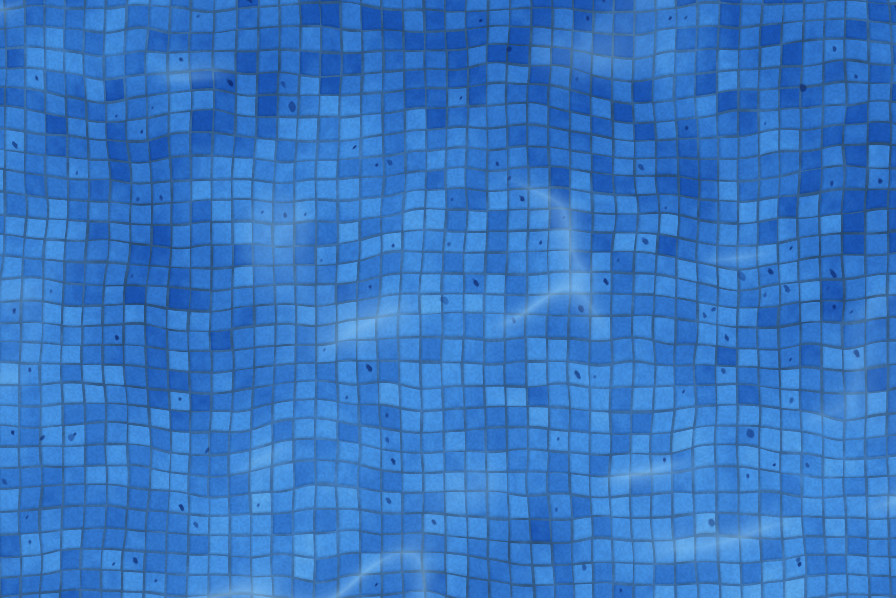
A Shadertoy shader for this texture:

```glsl
// Blue glass mosaic on a pool floor, seen through rippling water.
// A square grid is bent by smooth noise; each cell draws one tile with its own
// tone, offset and specks, then soft light streaks are laid over the whole.

const float ROWS = 28.3;
const vec3 DEEP = vec3(0.10, 0.32, 0.68);
const vec3 MID = vec3(0.19, 0.45, 0.785);
const vec3 LIGHT = vec3(0.265, 0.555, 0.87);
const vec3 PALE = vec3(0.36, 0.65, 0.91);
const vec3 GROUT = vec3(0.235, 0.42, 0.63);
const vec3 SPECK = vec3(0.04, 0.13, 0.38);
const vec3 GLINT = vec3(0.62, 0.83, 0.98);

// Integer hash: four independent values in 0..1 per lattice point and seed
vec4 hash4(vec2 cell, float seed) {
    uvec2 c = uvec2(ivec2(cell) + 4096);
    uvec4 v = uvec4(c, uint(seed), c.x ^ c.y) * 1664525u + 1013904223u;
    v += v.yzxy * v.wxyz;
    v ^= v >> 16u;
    v += v.yzxy * v.wxyz;
    return vec4(v >> 8u) / 16777216.0;
}

float noise(vec2 p, float seed) {
    vec2 i = floor(p), f = fract(p);
    f = f * f * (3.0 - 2.0 * f);
    float low = mix(hash4(i, seed).x, hash4(i + vec2(1, 0), seed).x, f.x);
    float high = mix(hash4(i + vec2(0, 1), seed).x, hash4(i + 1.0, seed).x, f.x);
    return mix(low, high, f.y);
}

float fbm(vec2 p, float seed) {
    float sum = 0.0, gain = 0.55;
    for (int i = 0; i < 3; i++) {
        sum += gain * noise(p, seed + float(i));
        p = p * 2.03 + 7.1;
        gain *= 0.5;
    }
    return sum / 0.9625;
}

float roundBox(vec2 p, vec2 halfSize, float radius) {
    vec2 d = abs(p) - halfSize + radius;
    return length(max(d, 0.0)) + min(max(d.x, d.y), 0.0) - radius;
}

// Refraction: rows sway more than columns
vec2 bend(vec2 p) {
    vec2 slow = vec2(noise(p * 0.16, 1.0), noise(p * vec2(0.2, 0.13), 2.0)) - 0.5;
    vec2 quick = vec2(noise(p * 0.55, 3.0), noise(p * 0.6, 4.0)) - 0.5;
    return p + slow * vec2(0.5, 0.95) + quick * vec2(0.17, 0.3);
}

// Four-stop tone ramp from deep to pale blue
vec3 ramp(float t) {
    vec3 c = mix(DEEP, MID, smoothstep(0.0, 0.38, t));
    c = mix(c, LIGHT, smoothstep(0.38, 0.72, t));
    return mix(c, PALE, smoothstep(0.72, 1.1, t));
}

// Small dark flecks lying on a few cells
float specks(vec2 p, float pixel, float density, float size) {
    vec2 cell = floor(p);
    vec4 r = hash4(cell, 21.0);
    vec2 d = fract(p) - mix(vec2(0.25), vec2(0.75), r.xy);
    d.x += d.y * (r.z - 0.5);
    float radius = size * mix(0.4, 1.0, r.z * r.z);
    float shape = length(d * vec2(1.0, 0.75)) - radius * (0.7 + 0.6 * noise(p * 9.0, 23.0));
    float present = step(r.w, density) * mix(0.5, 1.0, r.x);
    return present * (1.0 - smoothstep(-pixel, pixel, shape));
}

// Sparse, soft caustic streaks
float caustics(vec2 p) {
    vec2 q = vec2(p.x * 0.8 + p.y * 0.5, p.y * 0.9 - p.x * 0.3) * 0.17;
    q += 0.9 * vec2(noise(p * 0.14, 31.0), noise(p * 0.14, 32.0));
    float ridge = 1.0 - abs(2.0 * noise(q * vec2(0.8, 1.5), 33.0) - 1.0);
    float patches = smoothstep(0.48, 0.85, noise(p * 0.23, 35.0));
    return pow(ridge, 5.0) * patches;
}

void mainImage(out vec4 fragColor, in vec2 fragCoord) {
    float pixel = ROWS / iResolution.y;
    vec2 water = fragCoord * pixel;
    vec2 p = bend(water);
    vec2 cell = floor(p);
    vec4 rnd = hash4(cell, 11.0);

    // Tile outline, slightly irregular in place and size
    vec2 local = fract(p) - 0.5 - (rnd.xy - 0.5) * 0.05;
    float edge = roundBox(local, vec2(0.462) - 0.018 * rnd.zw, 0.05);
    float tile = 1.0 - smoothstep(-0.5 * pixel, 0.5 * pixel, edge);

    // Tone: per-tile glaze, drifting light, and a darker upper edge
    float glaze = hash4(cell, 12.0).x + 0.35 * (hash4(cell, 13.0).y - 0.5);
    float drift = fbm(water * 0.15, 14.0) - 0.5;
    float height = water.y / ROWS;
    float tone = 0.5 + 0.5 * (glaze - 0.5) + 0.75 * drift;
    tone -= 0.16 * smoothstep(0.55, 1.0, height);
    tone += 0.12 * (noise(p * 2.5, 18.0) - 0.5);
    vec3 color = ramp(tone);

    // Shaded lower and left rims, then the joint
    float rim = smoothstep(0.32, 0.47, max(-local.x, -local.y));
    color *= 1.0 - 0.13 * rim;
    vec3 joint = GROUT * (0.92 + 0.5 * drift + 0.2 * (noise(p * 1.7, 19.0) - 0.5));
    color = mix(joint, color, tile);

    // Flecks, grain and light through the water
    color = mix(color, SPECK, 0.8 * specks(p, pixel, 0.07, 0.13));
    color = mix(color, SPECK, 0.6 * specks(p * 0.5 + 31.7, pixel * 0.5, 0.06, 0.11));
    color *= 1.0 + 0.09 * (noise(p * 11.0, 25.0) - 0.5);
    color = mix(color, GLINT, 0.5 * caustics(water));
    fragColor = vec4(color, 1.0);
}
```
